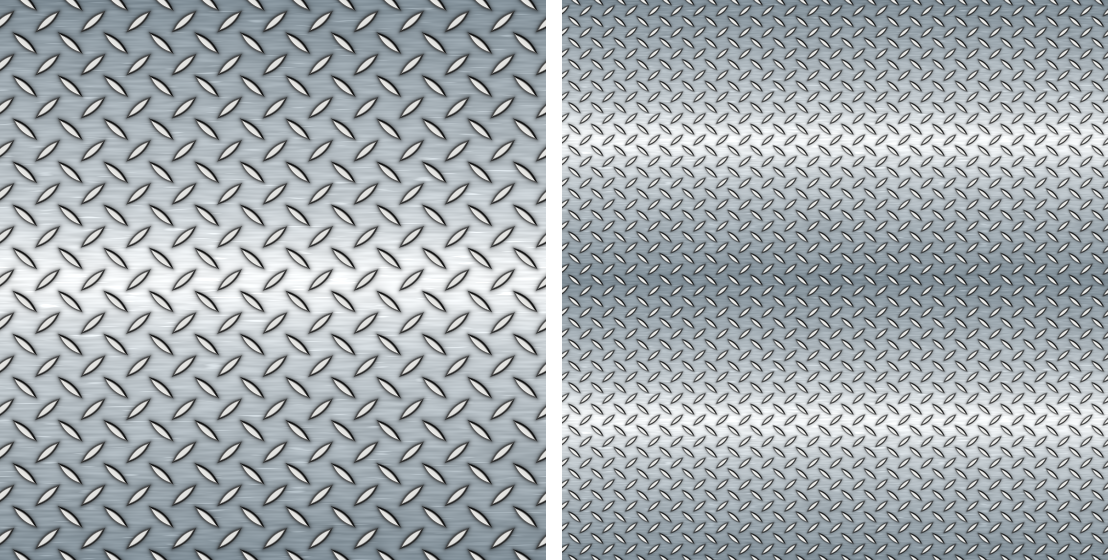
Left: one tile. Right: repeated 2 by 2.
Give the GLSL for this texture, as a Shadertoy shader.

```glsl
// Brushed steel tread plate: two interleaved lattices of raised lens-shaped studs,
// leaning opposite ways, over a vertical sheen with fine horizontal scratches.
// Studs are vesica distances with a directional rim; scratches are wrapped gradient noise.

#define REPEATS vec2(12.0, 13.0)       // studs of each lean, across and down
#define STUD_HALF vec2(0.088, 0.345)   // half width and half length, in cell widths
#define STUD_AXIS vec2(0.75, 0.66)     // direction of the stud's long axis
#define SHADE_DIR vec2(0.90, 0.43)     // side of a stud that faces away from the light
#define HALO_SIZE 0.040                // reach of the soft contact shadow
#define HALO_DEPTH 0.50
#define SCRATCH_DEPTH 0.13
#define STEEL_DARK vec3(0.47, 0.53, 0.57)
#define STEEL_LIGHT vec3(0.97, 0.98, 0.985)
#define STUD_TOP vec3(0.89, 0.89, 0.88)

vec2 gradientAt(vec2 cell, vec2 period) {
    vec3 h = fract(mod(cell, period).xyx * vec3(0.1031, 0.1030, 0.0973));
    h += dot(h, h.yzx + 33.33);
    float angle = 6.28318 * fract((h.x + h.y) * h.z);
    return vec2(cos(angle), sin(angle));
}

// Gradient noise that wraps after a whole number of cells
float noise(vec2 uv, vec2 period, float seed) {
    vec2 p = uv * period + seed;
    vec2 i = floor(p), f = fract(p);
    vec2 w = f * f * f * (f * (f * 6.0 - 15.0) + 10.0);
    vec2 e = vec2(1.0, 0.0);
    float a = dot(gradientAt(i, period), f);
    float b = dot(gradientAt(i + e.xy, period), f - e.xy);
    float c = dot(gradientAt(i + e.yx, period), f - e.yx);
    float d = dot(gradientAt(i + e.xx, period), f - e.xx);
    return mix(mix(a, b, w.x), mix(c, d, w.x), w.y);
}

// Signed distance to a lens with its long axis along y
float lensDistance(vec2 p, vec2 halfSize) {
    float r = dot(halfSize, halfSize) / (2.0 * halfSize.x);
    float d = r - halfSize.x;
    p = abs(p);
    return (p.y - halfSize.y) * d > p.x * halfSize.y
        ? length(p - vec2(0.0, halfSize.y))
        : length(p + vec2(d, 0.0)) - r;
}

// Sheen brightest at mid height, with brushed scratches
vec3 brushedSteel(vec2 uv) {
    float t = abs(uv.y - 0.5) * 2.0;
    float sheen = 0.08 + 0.70 * pow(1.0 - t, 0.9) + 0.22 * exp(-t * t / 0.03);
    float fine = noise(uv, vec2(17.0, 230.0), 0.0);
    float medium = noise(uv, vec2(9.0, 130.0), 5.3);
    float broad = noise(uv, vec2(3.0, 37.0), 2.7);
    float glint = smoothstep(0.33, 0.55, noise(uv, vec2(13.0, 190.0), 7.4));
    float scratches = 0.55 * fine + 0.4 * medium + 0.25 * broad;
    vec3 steel = mix(STEEL_DARK, STEEL_LIGHT, sheen);
    return steel + SCRATCH_DEPTH * (scratches + 0.9 * glint);
}

// Lay one stud over the plate; p is relative to its centre, lean is +1 or -1
vec3 addStud(vec3 plate, vec2 p, float lean, float pixel) {
    vec2 axis = normalize(STUD_AXIS * vec2(1.0, lean));
    vec2 normal = vec2(-axis.y, axis.x);
    float across = dot(p, normal);
    float d = lensDistance(vec2(across, dot(p, axis)), STUD_HALF);

    // Contact shadow around the stud
    plate *= 1.0 - HALO_DEPTH * exp(-max(d, 0.0) / HALO_SIZE);

    // Rim: thick and black away from the light, thin and grey towards it
    float side = smoothstep(-0.02, 0.02, across) * 2.0 - 1.0;
    float facing = 0.5 + 0.5 * side * dot(normal, normalize(SHADE_DIR));
    float rimWidth = mix(0.034, 0.066, facing);
    float rim = 1.0 - smoothstep(0.25 * rimWidth, rimWidth, -d);
    vec3 rimColour = vec3(mix(0.36, 0.05, smoothstep(0.1, 0.95, facing)));

    // Gently domed top
    float dome = across / STUD_HALF.x * dot(normal, normalize(SHADE_DIR));
    vec3 stud = mix(STUD_TOP * (1.0 - 0.07 * dome), rimColour, rim);
    return mix(plate, stud, smoothstep(0.5 * pixel, -0.5 * pixel, d));
}

void mainImage(out vec4 fragColor, in vec2 fragCoord) {
    vec2 uv = fragCoord / iResolution.xy;
    vec2 cellSize = iResolution.xy / REPEATS;
    vec2 cellScale = vec2(1.0, cellSize.y / cellSize.x);
    float pixel = 1.5 / cellSize.x;

    vec3 colour = brushedSteel(uv);
    for (int k = 0; k < 2; k++) {
        float row = float(k);
        vec2 centre = vec2(0.545 - 0.5 * row, 0.5 * row);
        vec2 p = fract(uv * REPEATS - centre + 0.5) - 0.5;
        colour = addStud(colour, p * cellScale, 2.0 * row - 1.0, pixel);
    }
    fragColor = vec4(clamp(colour, 0.0, 1.0), 1.0);
}
```
